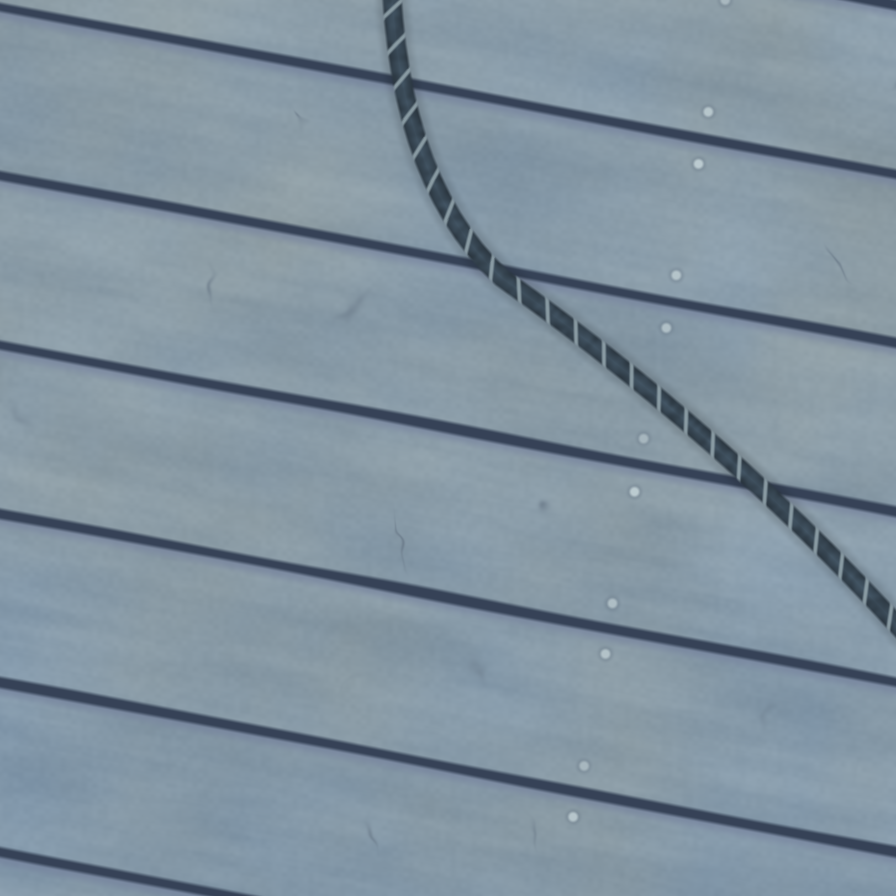
Reproduce this texture procedurally as a Shadertoy shader.

```glsl
const vec2 PLANK_DIR = vec2(0.9828, 0.1847);
const float PITCH = 0.1856;
const float FIRST_GAP = 0.0064;
const float GAP_HALF = 0.0052;
const float NAIL_COLUMN = 0.797;
const float NAIL_INSET = 0.031;
const float NAIL_RADIUS = 0.0052;
const float MARK_CELL = 0.15;
const float ROPE_HALF = 0.0105;
const float STRIPE_PITCH = 0.0395;
const float STRIPE_SLANT = 0.8;
const int ROPE_STEPS = 14;
const float BLUR = 0.0022;
const vec3 WOOD_DARK = vec3(0.50, 0.575, 0.63);
const vec3 WOOD_LIGHT = vec3(0.57, 0.64, 0.685);
const vec3 MARK_COLOR = vec3(0.40, 0.46, 0.52);
const vec3 RIM_COLOR = vec3(0.46, 0.51, 0.62);
const vec3 GAP_COLOR = vec3(0.21, 0.26, 0.34);
const vec3 NAIL_COLOR = vec3(0.74, 0.80, 0.82);
const vec3 ROPE_COLOR = vec3(0.22, 0.28, 0.33);
const vec3 STRIPE_COLOR = vec3(0.57, 0.64, 0.67);

float hash(vec2 p) {
    return fract(sin(dot(p, vec2(127.1, 311.7))) * 43758.5453);
}

float noise(vec2 p) {
    vec2 i = floor(p), f = fract(p);
    f = f * f * (3.0 - 2.0 * f);
    return mix(mix(hash(i), hash(i + vec2(1, 0)), f.x),
               mix(hash(i + vec2(0, 1)), hash(i + vec2(1, 1)), f.x), f.y);
}

float fbm(vec2 p) {
    float sum = 0.0, amp = 0.5;
    for (int i = 0; i < 4; i++) {
        sum += amp * noise(p);
        p = p * 2.03 + 17.3;
        amp *= 0.5;
    }
    return sum / 0.9375;
}

vec2 bezier(vec2 a, vec2 b, vec2 c, float t) {
    return mix(mix(a, b, t), mix(b, c, t), t);
}

vec2 ropePoint(float t) {
    const vec2 JOINT = vec2(0.560, 0.310);
    return t < 1.0 ? bezier(vec2(0.437, -0.01), vec2(0.449, 0.208), JOINT, t)
                   : bezier(JOINT, vec2(0.809, 0.486), vec2(1.01, 0.707), t - 1.0);
}

// x: distance, y: length along the rope, z: signed offset across it
vec3 ropeCoords(vec2 p) {
    vec3 best = vec3(1e3, 0.0, 0.0);
    float travelled = 0.0;
    vec2 a = ropePoint(0.0);
    for (int i = 1; i <= 2 * ROPE_STEPS; i++) {
        vec2 b = ropePoint(float(i) / float(ROPE_STEPS));
        float len = length(b - a);
        vec2 dir = (b - a) / len;
        float along = clamp(dot(p - a, dir), 0.0, len);
        float d = length(p - a - dir * along);
        if (d < best.x) best = vec3(d, travelled + along, dot(p - a, vec2(-dir.y, dir.x)));
        travelled += len;
        a = b;
    }
    return best;
}

// Slanted scuffs and knots, one at most per cell along a plank
float woodMark(float along, float across, float row) {
    vec2 cell = vec2(floor(along / MARK_CELL + 0.37 * row), row);
    vec2 center = vec2(mix(0.3, 0.7, hash(cell + 3.1)), mix(0.25, 0.75, hash(cell + 7.7)));
    vec2 q = vec2((fract(along / MARK_CELL + 0.37 * row) - center.x) * MARK_CELL,
                  (across - center.y) * PITCH);
    q += 0.012 * (vec2(noise(q * 70.0 + cell * 9.0), noise(q * 70.0 - cell * 5.0)) - 0.5);
    float angle = mix(0.7, 2.5, hash(cell + 1.9));
    q = mat2(cos(angle), -sin(angle), sin(angle), cos(angle)) * q;
    vec2 size = vec2(mix(0.008, 0.024, hash(cell + 5.3)), mix(0.002, 0.007, hash(cell + 8.2)));
    float strength = smoothstep(0.25, 0.9, hash(cell + 2.4));
    return strength * exp(-dot(q / size, q / size));
}

void mainImage(out vec4 fragColor, in vec2 fragCoord) {
    vec2 p = fragCoord / iResolution.y;
    p.y = 1.0 - p.y;
    float soft = max(BLUR, 0.75 / iResolution.y);

    // Plank frame: x along the boards, y across them
    vec2 q = vec2(dot(p, PLANK_DIR), dot(p, vec2(-PLANK_DIR.y, PLANK_DIR.x)));
    float rowPos = (q.y - FIRST_GAP + 0.003 * (noise(q * vec2(4.0, 5.0)) - 0.5)) / PITCH;
    float row = floor(rowPos), across = fract(rowPos);
    float gapDist = (fract(rowPos + 0.5) - 0.5) * PITCH;

    // Weathered wood
    float grain = fbm(q * vec2(7.0, 60.0) + row * 13.0);
    float patches = fbm(q * vec2(5.0, 13.0) + row * 5.0);
    float tone = 0.5 + 0.7 * (grain - 0.5) + 1.3 * (patches - 0.5) + 0.2 * (hash(vec2(row, 4.0)) - 0.5);
    vec3 color = mix(WOOD_DARK, WOOD_LIGHT, clamp(tone, 0.0, 1.0));
    color += vec3(-0.012, -0.002, 0.016) * (3.0 * (fbm(q * 6.0 + 40.0) - 0.5) + p.y - 0.5);
    color += 0.018 * (noise(p * 170.0) - 0.5);
    color = mix(color, MARK_COLOR, 0.65 * woodMark(q.x, across, row));

    // Gaps with a bluish lower rim
    float rim = smoothstep(0.020, 0.006, gapDist) * step(0.0, gapDist);
    color = mix(color, RIM_COLOR, 0.65 * rim);
    float gapHalf = GAP_HALF * mix(0.8, 1.15, noise(vec2(q.x * 5.0, floor(rowPos + 0.5) * 7.0)));
    color = mix(color, GAP_COLOR, 1.0 - smoothstep(gapHalf - soft, gapHalf + 1.5 * soft, abs(gapDist)));

    // A nail near both edges of every plank
    vec2 nailId = vec2(row, step(0.5, across));
    vec2 jitter = 0.006 * (vec2(hash(nailId), hash(nailId + 6.0)) - 0.5);
    float nail = length(vec2(q.x - NAIL_COLUMN, min(across, 1.0 - across) * PITCH - NAIL_INSET) + jitter);
    color = mix(color, MARK_COLOR, 0.35 * smoothstep(2.2 * NAIL_RADIUS, NAIL_RADIUS, nail));
    float nailShine = mix(0.55, 1.0, hash(nailId + 2.0));
    color = mix(color, NAIL_COLOR, nailShine * smoothstep(NAIL_RADIUS + soft, NAIL_RADIUS - soft, nail));

    // Rope with slanted light threads
    vec3 rope = ropeCoords(p);
    color *= 1.0 - 0.12 * smoothstep(2.2 * ROPE_HALF, ROPE_HALF, rope.x);
    float thread = abs(fract((rope.y - STRIPE_SLANT * rope.z) / STRIPE_PITCH) - 0.5) * STRIPE_PITCH;
    vec3 ropeColor = ROPE_COLOR * (1.1 - 0.3 * rope.x / ROPE_HALF + 0.2 * (noise(p * 140.0) - 0.5));
    ropeColor = mix(ropeColor, STRIPE_COLOR, 0.9 * smoothstep(0.0028 + soft, 0.0028 - soft, thread));
    color = mix(color, ropeColor, smoothstep(ROPE_HALF + soft, ROPE_HALF - soft, rope.x));

    fragColor = vec4(color, 1.0);
}
```
